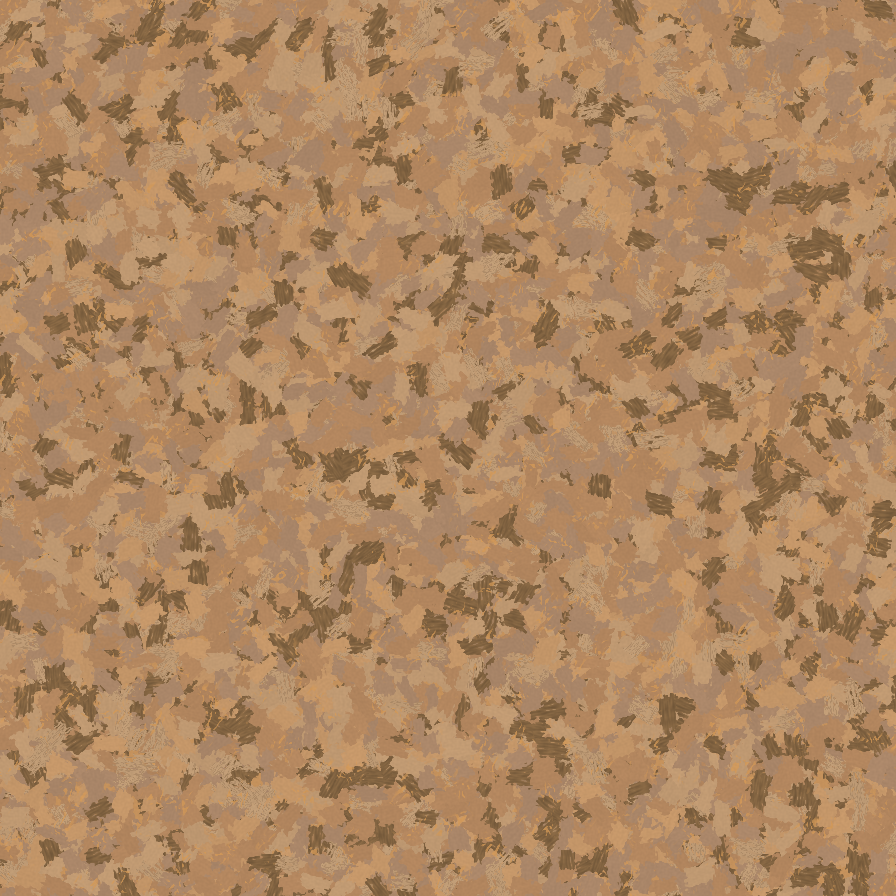
This texture is drawn by a WebGL 2 fragment shader. Its source:

```glsl
#version 300 es
precision highp float;
// Pressed cork sheet: overlapping ragged wood chips with dark bark, fibres and amber flecks.
uniform vec2 u_resolution;
out vec4 fragColor;

const float CELLS = 38.0;   // chip cells per canvas height
const int LAYERS = 4;
const float BARK_SHARE = 0.155;
const float FIBRE_SHARE = 0.255;

vec2 hash2(vec2 p) {
    vec3 q = fract(p.xyx * vec3(0.1031, 0.1030, 0.0973));
    q += dot(q, q.yzx + 33.33);
    return fract((q.xx + q.yz) * q.zy);
}

vec2 gradient(vec2 cell) {
    float angle = 6.2832 * hash2(cell).x;
    return vec2(cos(angle), sin(angle));
}

float gradientNoise(vec2 p) {
    vec2 i = floor(p), f = fract(p);
    vec2 u = f * f * f * (f * (f * 6.0 - 15.0) + 10.0);
    float a = dot(gradient(i), f);
    float b = dot(gradient(i + vec2(1, 0)), f - vec2(1, 0));
    float c = dot(gradient(i + vec2(0, 1)), f - vec2(0, 1));
    float d = dot(gradient(i + vec2(1, 1)), f - vec2(1, 1));
    return mix(mix(a, b, u.x), mix(c, d, u.x), u.y);
}

float boxDistance(vec2 p, vec2 halfSize) {
    vec2 d = abs(p) - halfSize;
    return length(max(d, 0.0)) + min(max(d.x, d.y), 0.0);
}

vec2 rotate(vec2 p, float angle) {
    float c = cos(angle), s = sin(angle);
    return vec2(c * p.x + s * p.y, c * p.y - s * p.x);
}

vec3 chipColour(float pick) {
    if (pick < BARK_SHARE) return vec3(0.51, 0.39, 0.255);
    if (pick < FIBRE_SHARE) return vec3(0.75, 0.61, 0.46);
    if (pick < 0.53) return vec3(0.70, 0.525, 0.37);
    if (pick < 0.73) return vec3(0.665, 0.525, 0.41);
    if (pick < 0.87) return vec3(0.75, 0.60, 0.445);
    return vec3(0.77, 0.59, 0.41);
}

// Lays one chip over the colour below it
vec3 layChip(vec3 below, vec2 p, vec2 seed, float soft) {
    vec2 shape = hash2(seed + 17.3);
    vec2 kind = hash2(seed + 41.7);
    vec2 turn = hash2(seed + 73.1);
    vec2 q = rotate(p, 6.2832 * turn.x);
    q.x += q.y * (turn.y - 0.5) * 0.9;
    vec2 halfSize = mix(vec2(0.011, 0.0065), vec2(0.020, 0.0115), shape);
    halfSize.y *= 1.0 + q.x * (kind.y - 0.5) * 35.0;
    float dist = boxDistance(q, halfSize);
    if (dist > 0.007) return below;

    // Ragged outline and lengthwise grain
    vec2 offset = shape * 90.0;
    float grain = gradientNoise(q * vec2(85.0, 400.0) + offset);
    float rough = gradientNoise(q * 190.0 + offset.yx);
    dist += 0.0055 * rough + 0.003 * grain;
    float cover = 1.0 - smoothstep(-soft, soft, dist);

    vec3 colour = chipColour(kind.x) * (0.98 + 0.04 * kind.y);
    if (kind.x < BARK_SHARE) {
        colour *= 1.0 + 0.22 * grain;
        cover *= 1.0 - 0.6 * smoothstep(0.3, 0.45, grain + 0.3 * rough);
    } else if (kind.x < FIBRE_SHARE) {
        float line = 1.0 - smoothstep(0.02, 0.13, abs(grain));
        colour = mix(colour, vec3(0.62, 0.49, 0.36), 0.6 * line);
        cover *= smoothstep(-0.3, -0.16, grain + 0.3 * rough);
    } else {
        colour *= 1.0 + 0.025 * grain;
    }
    return mix(below, colour, cover);
}

vec3 chipSheet(vec2 p, float soft) {
    vec3 colour = vec3(0.77, 0.57, 0.36);
    for (int layer = 0; layer < LAYERS; layer++) {
        vec2 shift = vec2(0.37, 0.61) * float(layer);
        vec2 home = floor(p * CELLS + shift);
        for (int y = -1; y <= 1; y++) {
            for (int x = -1; x <= 1; x++) {
                vec2 cell = home + vec2(x, y);
                vec2 seed = cell + float(layer) * vec2(131.0, 57.0);
                vec2 centre = (cell - shift + 0.1 + 0.8 * hash2(seed)) / CELLS;
                colour = layChip(colour, p - centre, seed, soft);
            }
        }
    }
    return colour;
}

void main() {
    vec2 p = gl_FragCoord.xy / u_resolution.y;
    vec3 colour = chipSheet(p, 0.6 / u_resolution.y);

    // Amber flecks gathered in loose patches
    float patches = smoothstep(0.08, 0.35, gradientNoise(p * 32.0 + 9.0));
    float fleck = gradientNoise(p * vec2(230.0, 170.0) + 3.0 * gradientNoise(p * 60.0));
    colour = mix(colour, vec3(0.83, 0.60, 0.34), 0.75 * patches * smoothstep(0.16, 0.28, fleck));

    // Fine surface tooth
    colour *= 1.0 + 0.035 * gradientNoise(p * 330.0 + 50.0);
    fragColor = vec4(colour, 1.0);
}
```
